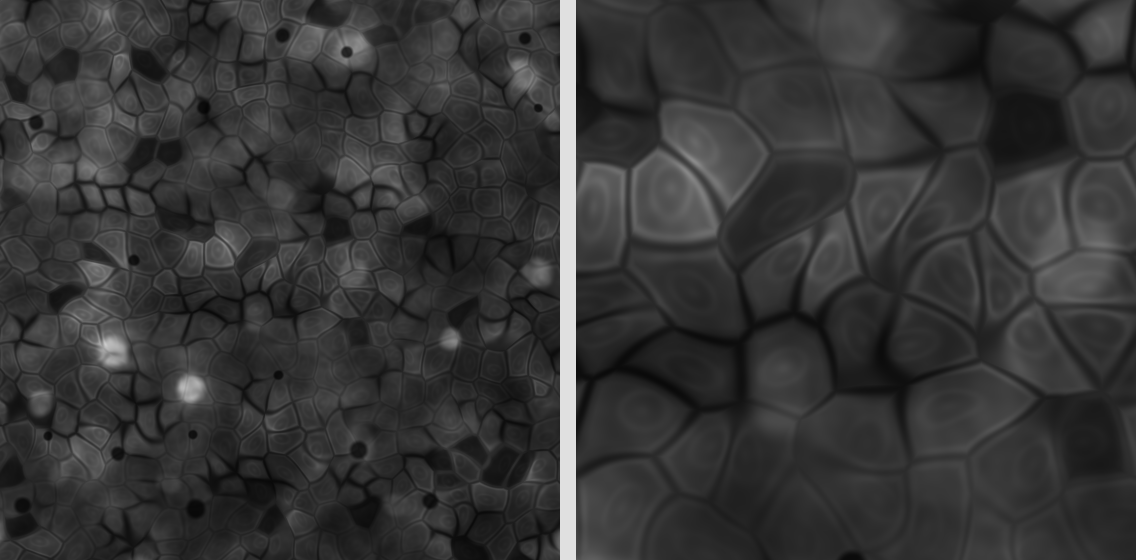
Left, the full canvas; right, a detail of the centre.
Reproduce this texture procedurally as a Shadertoy shader.

```glsl
#define CELLS 21.0        // cells across the canvas
#define STRETCH 1.25      // elongation of each cell
#define BASE_TONE 0.184
#define CELL_VARIATION 0.5
#define RIM_GLOW 0.26
#define GAP_DEPTH 0.95
#define BLOB_GRID 8.0
#define BLOB_CHANCE 0.38
#define HOLE_GRID 7.0
#define HOLE_CHANCE 0.24

const float TAU = 6.2831853;

vec3 hash3(vec2 p) {
    vec3 q = fract(p.xyx * vec3(0.1031, 0.1030, 0.0973));
    q += dot(q, q.yxz + 33.33);
    return fract((q.xxy + q.yzz) * q.zyx);
}

mat2 rotate(float angle) {
    float c = cos(angle), s = sin(angle);
    return mat2(c, -s, s, c);
}

float slope(vec2 corner, vec2 offset) {
    float angle = TAU * hash3(corner + 71.0).x;
    return dot(vec2(cos(angle), sin(angle)), offset);
}

float gradientNoise(vec2 p) {
    vec2 i = floor(p), f = p - i;
    vec2 u = f * f * f * (f * (f * 6.0 - 15.0) + 10.0);
    vec2 e = vec2(1.0, 0.0);
    return mix(mix(slope(i, f), slope(i + e, f - e), u.x),
               mix(slope(i + e.yx, f - e.yx), slope(i + 1.0, f - 1.0), u.x), u.y);
}

// Nearest stretched cell: x = centre distance, y = border distance, z = random id
vec3 nearestCell(vec2 p) {
    vec2 home = floor(p);
    float first = 9.0, second = 9.0, id = 0.0;
    for (int y = -2; y <= 2; y++)
    for (int x = -2; x <= 2; x++) {
        vec2 tile = home + vec2(x, y);
        vec3 h = hash3(tile);
        vec2 offset = rotate(TAU * h.z) * (p - tile - 0.12 - 0.76 * h.xy);
        float d = length(offset * vec2(1.0 / STRETCH, STRETCH));
        if (d < first) {
            second = first;
            first = d;
            id = hash3(tile + 19.0).x;
        } else {
            second = min(second, d);
        }
    }
    return vec3(first, second - first, id);
}

// Scattered out-of-focus bright bodies
float brightBlobs(vec2 p) {
    vec2 q = p * BLOB_GRID;
    float light = 0.0;
    for (int y = -1; y <= 1; y++)
    for (int x = -1; x <= 1; x++) {
        vec2 tile = floor(q) + vec2(x, y);
        vec3 place = hash3(tile + 137.0), look = hash3(tile + 251.0);
        vec2 offset = rotate(TAU * look.x) * (q - tile - place.xy);
        float d = length(offset * vec2(mix(0.6, 1.0, look.y), 1.0)) / mix(0.12, 0.25, look.z);
        float power = 0.07 + 0.36 * pow(look.y, 3.0);
        float body = 0.75 * smoothstep(1.25, 0.6, d) + 0.35 * exp(-d * d * 0.7);
        light += step(place.z, BLOB_CHANCE) * power * body;
    }
    return light;
}

// Small round dark vacuoles
float darkHoles(vec2 p) {
    vec2 q = p * HOLE_GRID;
    vec2 tile = floor(q);
    vec3 place = hash3(tile + 389.0);
    float radius = mix(0.05, 0.13, hash3(tile + 433.0).x);
    float d = length(q - tile - mix(vec2(0.2), vec2(0.8), place.xy)) / radius;
    return step(place.z, HOLE_CHANCE) * smoothstep(1.25, 0.65, d);
}

void mainImage(out vec4 fragColor, in vec2 fragCoord) {
    vec2 p = fragCoord / iResolution.y;
    vec2 bend = vec2(gradientNoise(p * 13.0), gradientNoise(p * 13.0 + 40.0));
    vec2 warped = p + 0.016 * bend;

    // Uneven illumination, in log brightness
    float mid = gradientNoise(p * 8.0 + 5.0);
    float tone = 0.35 * (p.y - 0.5) - 0.25 * (p.x - 0.5);
    tone += 0.6 * gradientNoise(p * 2.5 + 11.0) + 0.8 * mid;
    tone += 0.35 * gradientNoise(p * 26.0) + 0.12 * gradientNoise(p * 75.0);

    // Cell bodies, membranes and nuclei
    vec3 cell = nearestCell(warped * CELLS);
    float focus = mix(0.35, 1.0, smoothstep(-0.3, 0.3, gradientNoise(p * 5.0 + 23.0)));
    float inside = smoothstep(0.0, 0.2, cell.y);
    float rim = exp(-pow((cell.y - 0.17) / 0.1, 2.0));
    float nucleus = exp(-pow((cell.x - 0.25) / 0.06, 2.0));
    float nucleolus = exp(-pow(cell.x / 0.08, 2.0));
    tone += focus * inside * CELL_VARIATION * (cell.z - 0.5);
    tone += focus * (RIM_GLOW * rim + inside * (0.13 * nucleus + 0.14 * nucleolus));
    tone -= focus * 0.22 * (1.0 - smoothstep(0.0, 0.13, cell.y));

    // Dark crevices and hollow cells
    float crevice = smoothstep(0.0, 0.4, gradientNoise(p * 10.0 + 61.0));
    tone -= GAP_DEPTH * crevice * (1.0 - smoothstep(0.0, 0.38, cell.y));
    tone -= 0.65 * inside * smoothstep(0.08, 0.04, cell.z);

    float grey = BASE_TONE * exp(tone);
    grey += brightBlobs(p + 0.006 * bend) * (1.0 + 0.5 * gradientNoise(p * 45.0));
    grey *= 1.0 - 0.72 * darkHoles(p + 0.002 * bend);
    fragColor = vec4(vec3(clamp(grey, 0.0, 1.0)), 1.0);
}
```
